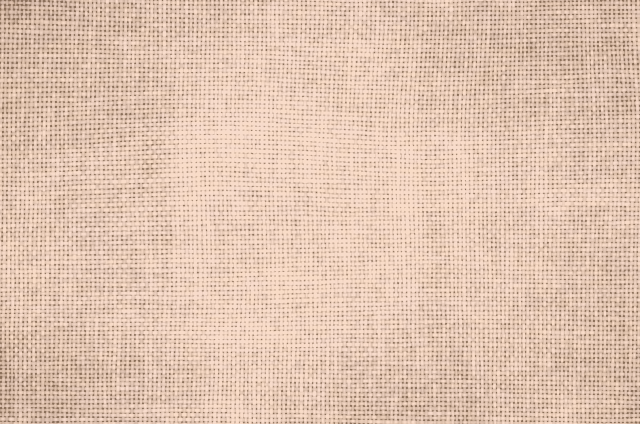
Reproduce this texture procedurally as a Shadertoy shader.

```glsl
// Plain-woven burlap cloth with uneven threads, soft blotches and darker borders.
#define THREADS vec2(148.0, 93.0)      // warp and weft threads across the canvas
#define HALF_WIDTH vec2(0.29, 0.32)    // warp and weft half widths, in cells
#define WIDTH_VARIATION 0.16
#define THREAD_TONE 0.90
#define RELIEF 0.20                    // brightness gained where a thread rises
#define STREAKS 0.42
#define BLOTCHES 0.26
#define VIGNETTE 0.80
#define BEND 2.2                       // slow sway of the threads, in cells

const float PI = 3.14159;
const vec3 SHADOW = vec3(0.54, 0.44, 0.36);
const vec3 MIDDLE = vec3(0.79, 0.69, 0.62);
const vec3 LIGHT = vec3(0.97, 0.87, 0.81);
const vec3 OCHRE = vec3(1.01, 0.99, 0.95);
const vec3 ROSE = vec3(1.00, 0.99, 1.00);

float hash(vec2 p) {
    vec3 q = fract(p.xyx * 0.1031);
    q += dot(q, q.yzx + 33.33);
    return fract((q.x + q.y) * q.z);
}

float noise(vec2 p) {
    vec2 i = floor(p), f = fract(p);
    f = f * f * (3.0 - 2.0 * f);
    return mix(mix(hash(i), hash(i + vec2(1, 0)), f.x),
               mix(hash(i + vec2(0, 1)), hash(i + vec2(1, 1)), f.x), f.y);
}

float fbm(vec2 p) {
    float sum = 0.0, gain = 0.5;
    for (int i = 0; i < 4; i++) {
        sum += gain * noise(p);
        p = p * 2.03 + 17.0;
        gain *= 0.5;
    }
    return sum / 0.9375;
}

// x: coverage, y: tone of one thread; 'across' is measured from its axis.
vec2 thread(float across, float along, float id, float height, float halfWidth, float seed, float blur) {
    float slub = noise(vec2(id * 1.7 + seed, along * 0.14)) - 0.5;
    float band = noise(vec2(id * 0.16 + seed, along * 0.02)) - 0.5;
    float width = halfWidth + WIDTH_VARIATION * (0.6 * slub + 0.4 * band);
    float cover = 1.0 - smoothstep(width - blur, width + blur, abs(across));
    float tone = THREAD_TONE + RELIEF * height - 0.8 * across * across
               + STREAKS * (0.5 * slub + 0.5 * band);
    return vec2(cover, tone);
}

void mainImage(out vec4 fragColor, in vec2 fragCoord) {
    vec2 uv = fragCoord / iResolution.xy;
    vec2 sway = vec2(noise(uv * 3.0 + 5.0), noise(uv * 3.0 + 41.0)) - 0.5;
    vec2 p = uv * THREADS + BEND * sway;
    // Small irregularities in the spacing of neighbouring threads
    p += 0.3 * (vec2(noise(p * vec2(0.45, 0.1)), noise(p.yx * vec2(0.45, 0.1) + 90.0)) - 0.5);
    vec2 id = floor(p), f = fract(p) - 0.5;
    float blur = clamp(0.65 * THREADS.x / iResolution.x, 0.16, 0.28);

    // Alternate which thread passes over at each crossing
    float side = 1.0 - 2.0 * mod(id.x + id.y, 2.0);
    vec2 height = side * vec2(cos(PI * f.y), -cos(PI * f.x));
    vec2 warp = thread(f.x, p.y, id.x, height.x, HALF_WIDTH.x, 11.0, blur);
    vec2 weft = thread(f.y, p.x, id.y, height.y, HALF_WIDTH.y, 307.0, blur);
    float warpOnTop = smoothstep(-0.35, 0.35, height.x - height.y);
    vec2 upper = mix(weft, warp, warpOnTop);
    vec2 lower = mix(warp, weft, warpOnTop);
    float hole = 0.14 + 0.3 * hash(floor(p + 0.5));
    float tone = mix(mix(hole, lower.y, lower.x), upper.y, upper.x);

    // Fibre grain, blotches and edge darkening
    tone += 0.26 * (noise(p * 1.9) - 0.5) + 0.14 * (hash(id + 71.0) - 0.5);
    tone += BLOTCHES * (fbm(uv * vec2(5.5, 2.6) + 9.0) - 0.5);
    vec2 fromCentre = uv - vec2(0.52, 0.47);
    tone -= VIGNETTE * dot(fromCentre, fromCentre) - 0.03;

    // Tone ramp and faint dye variation from fibre to fibre
    tone = clamp(tone, 0.0, 1.05);
    vec3 colour = mix(SHADOW, MIDDLE, smoothstep(0.0, 0.5, tone));
    colour = mix(colour, LIGHT, clamp((tone - 0.4) / 0.6, 0.0, 1.0));
    float dye = mix(noise(p * vec2(0.35, 0.8) + 60.0), fbm(uv * 5.0 + 30.0), 0.4);
    colour *= mix(ROSE, OCHRE, dye);
    fragColor = vec4(clamp(colour, 0.0, 1.0), 1.0);
}
```
